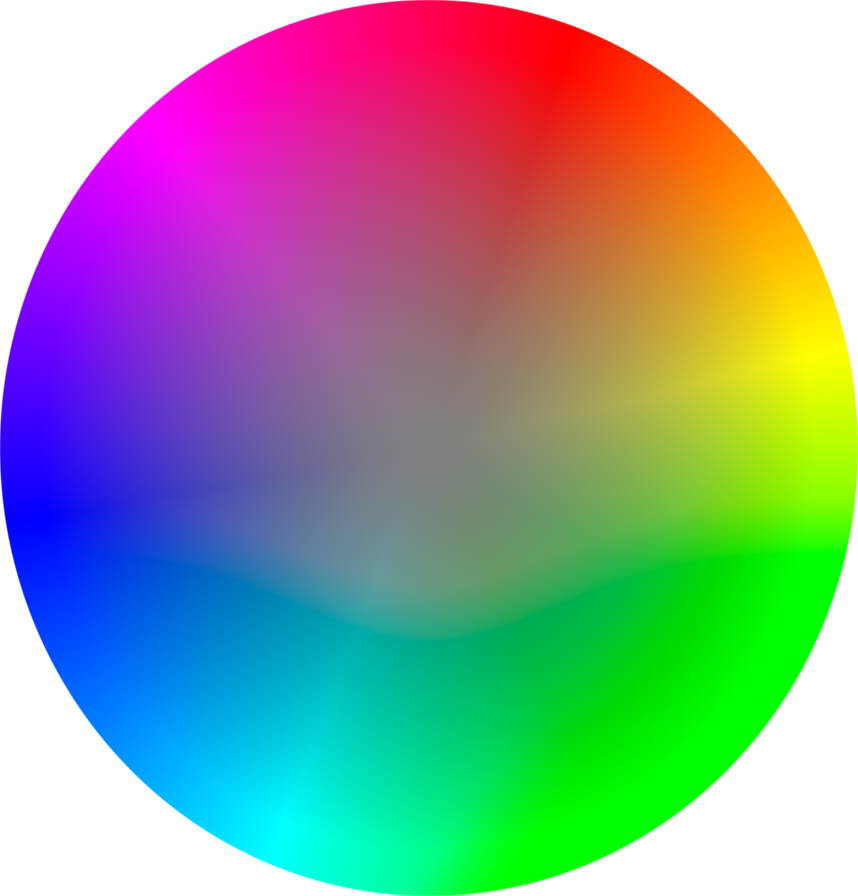
Reproduce this background procedurally as a Shadertoy shader.

```glsl
// A colour wheel fills the canvas as an ellipse on white. Hue follows the angle
// through unevenly spaced stops, saturation grows from a grey centre to the rim,
// and soft masks remove red below a curved horizon and blue in the green sector.

#define RED_ANGLE 70.0
#define FULL_RADIUS 0.90
#define SATURATION_POWER 1.5
#define HORIZON_Y -0.23
#define HORIZON_DIP 0.20
#define HORIZON_WIDTH 0.42
#define HORIZON_FADE 0.12
#define GREEN_EDGE vec2(0.50, -0.46)

// Clockwise degrees from red at which each of the six hue ramps starts and ends
const float RAMP_START[6] = float[6](0.0, 57.0, 133.0, 182.0, 240.0, 298.0);
const float RAMP_END[6] = float[6](57.0, 100.0, 182.0, 240.0, 298.0, 360.0);

// Pure hue for a direction; the gap between ramps holds a broad green
vec3 wheelHue(vec2 p) {
    float turn = mod(RED_ANGLE - degrees(atan(p.y, p.x)), 360.0);
    float hue = 0.0;
    for (int i = 0; i < 6; i++) {
        hue += clamp((turn - RAMP_START[i]) / (RAMP_END[i] - RAMP_START[i]), 0.0, 1.0);
    }
    return clamp(abs(mod(hue + vec3(0.0, 4.0, 2.0), 6.0) - 3.0) - 1.0, 0.0, 1.0);
}

// Fraction of red kept above the dipping horizon
float redKept(vec2 p) {
    float x = p.x / HORIZON_WIDTH;
    float horizon = HORIZON_Y - HORIZON_DIP * exp(-x * x);
    return sqrt(clamp((p.y - horizon) / HORIZON_FADE, 0.0, 1.0));
}

// Fraction of blue kept outside the lower right sector
float blueKept(vec2 p) {
    float depth = dot(p - GREEN_EDGE, vec2(0.8, -0.6));
    return 1.0 - smoothstep(-0.15, 0.08, depth);
}

void mainImage(out vec4 fragColor, in vec2 fragCoord) {
    vec2 p = 2.0 * fragCoord / iResolution.xy - 1.0;
    float radius = length(p);

    // Grey centre to saturated rim
    float saturation = pow(min(radius / FULL_RADIUS, 1.0), SATURATION_POWER);
    vec3 direction = wheelHue(p + vec2(1e-5, 0.0));
    vec3 color = mix(vec3(0.5), direction, saturation);

    // Channel masks
    color.r *= redKept(p);
    color.b *= blueKept(p);

    // Smooth elliptical edge on white
    float pixel = 2.0 / min(iResolution.x, iResolution.y);
    float outside = smoothstep(1.0 - pixel, 1.0 + pixel, radius);
    fragColor = vec4(mix(color, vec3(1.0), outside), 1.0);
}
```
